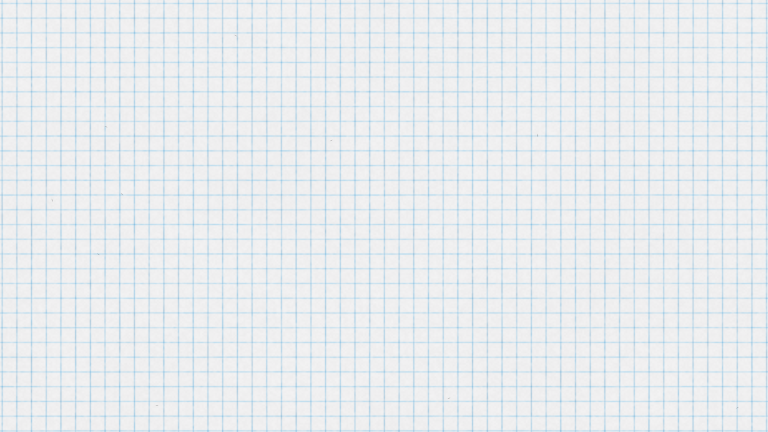
This pattern is drawn by a Shadertoy shader. Its source:

```glsl
// Sheet of graph paper: thin pale blue rules in a square grid on off-white stock.
// Each rule is a soft Gaussian line whose ink varies by line and along its length;
// value noise adds paper grain and soft mottling, and hashed cells add rare specks.

// Lengths are fractions of the canvas height
const vec2  PITCH       = vec2(0.03403, 0.03412);
const vec2  GRID_ORIGIN = vec2(0.0050, 0.0026);
const float LINE_WIDTH  = 0.0021;
const float LINE_WOBBLE = 0.0004;
const float EDGE_PIXELS = 0.52;
const vec3  PAPER       = vec3(0.940, 0.938, 0.940);
const vec3  INK_UPRIGHT = vec3(0.650, 0.808, 0.900);
const vec3  INK_LEVEL   = vec3(0.700, 0.850, 0.930);
const vec3  INK_WORN    = vec3(0.660, 0.760, 0.830);
const float GRAIN       = 0.026;
const float MOTTLE      = 0.005;
const float SPECK_CELL  = 0.16;
const float SPECK_ODDS  = 0.15;
const float SPECK_SIZE  = 0.0020;

float hash(vec2 p) {
    return fract(sin(dot(p, vec2(127.1, 311.7))) * 43758.5453);
}

float noise(vec2 p) {
    vec2 cell = floor(p), f = fract(p);
    f = f * f * (3.0 - 2.0 * f);
    float low  = mix(hash(cell), hash(cell + vec2(1.0, 0.0)), f.x);
    float high = mix(hash(cell + vec2(0.0, 1.0)), hash(cell + 1.0), f.x);
    return mix(low, high, f.y);
}

// Gaussian line profile that keeps its total ink as the pixel size changes
float lineCoverage(float d, float pixel) {
    float sigma = length(vec2(0.3 * LINE_WIDTH, EDGE_PIXELS * pixel));
    return LINE_WIDTH / (2.5066 * sigma) * exp(-0.5 * d * d / (sigma * sigma));
}

// Ink amount of the nearest rule; "across" crosses the rules, "along" follows them
float ruleInk(float across, float along, float pitch, float seed, float pixel) {
    float id = round(across / pitch);
    float wobble = LINE_WOBBLE * (noise(vec2(along * 9.0, id * 7.0 + seed)) - 0.5);
    float d = across - id * pitch + wobble;
    float lineStrength = mix(0.90, 1.10, hash(vec2(id, seed)));
    float wear = mix(0.70, 1.30, noise(vec2(along * 130.0, id * 5.0 + seed)));
    return lineCoverage(d, pixel) * lineStrength * wear;
}

// Sparse dark fibres, at most one in each cell
float specks(vec2 p, float pixel) {
    vec2 cell = floor(p / SPECK_CELL);
    vec2 offset = 0.2 + 0.6 * vec2(hash(cell + 3.1), hash(cell + 8.7));
    vec2 d = p - (cell + offset) * SPECK_CELL;
    float angle = 6.2832 * hash(cell + 5.3);
    vec2 axis = vec2(cos(angle), sin(angle));
    d = vec2(dot(d, axis) * 0.6, dot(d, vec2(-axis.y, axis.x)) * 1.5);
    float present = step(hash(cell + 1.9), SPECK_ODDS);
    return present * (1.0 - smoothstep(0.0, SPECK_SIZE + 0.5 * pixel, length(d)));
}

void mainImage(out vec4 fragColor, in vec2 fragCoord) {
    vec2 p = fragCoord / iResolution.y;
    float pixel = 1.0 / iResolution.y;

    // Paper: fine grain over broad, faint mottling
    float grain = 0.6 * noise(p * 260.0) + 0.4 * noise(p * 120.0 + 17.0) - 0.5;
    float mottle = noise(p * 7.0 + 4.0) - 0.5;
    vec3 color = PAPER + GRAIN * grain + MOTTLE * mottle;

    // Rules: patches of greyer ink on the upright ones
    vec2 g = p - GRID_ORIGIN;
    float upright = ruleInk(g.x, g.y, PITCH.x, 11.0, pixel);
    float level = ruleInk(g.y, g.x, PITCH.y, 47.0, pixel);
    float worn = 0.6 * smoothstep(0.5, 0.9, noise(vec2(p.x * 30.0, p.y * 24.0)));
    color *= mix(vec3(1.0), INK_LEVEL / PAPER, level);
    color *= mix(vec3(1.0), mix(INK_UPRIGHT, INK_WORN, worn) / PAPER, upright);

    // Specks
    color *= 1.0 - 0.18 * specks(p, pixel);

    fragColor = vec4(clamp(color, 0.0, 1.0), 1.0);
}
```
